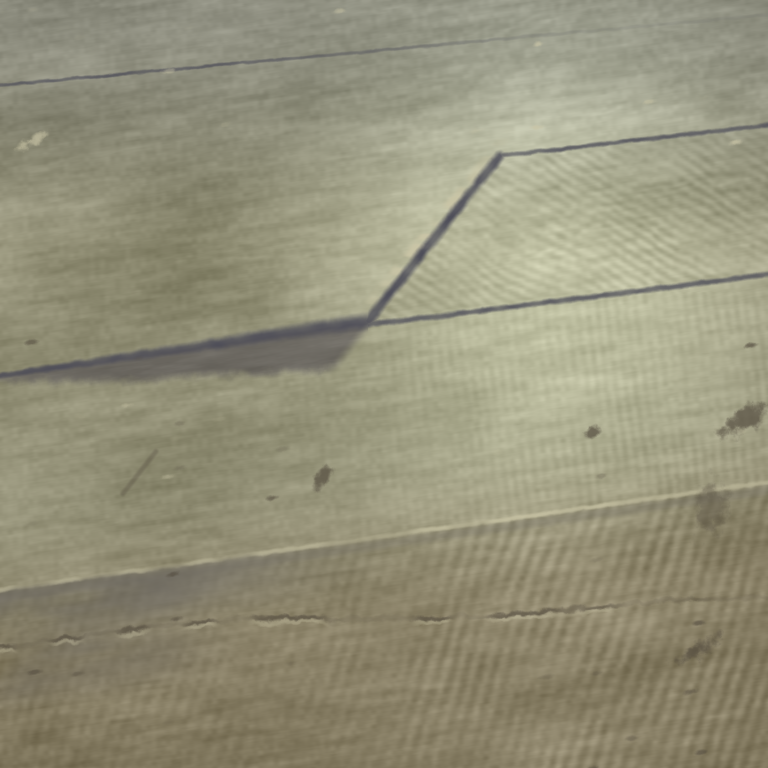
Reproduce this texture procedurally as a WebGL 2 fragment shader.

```glsl
#version 300 es
precision highp float;
// Weathered floorboards seen at a slant, with a soft sheen right of centre.
// Line distances split the boards; stretched noise gives grain and flecks.
uniform vec2 u_resolution;
out vec4 fragColor;

const vec3 BOTTOM_WOOD = vec3(0.53, 0.495, 0.395);
const vec3 MIDDLE_WOOD = vec3(0.565, 0.555, 0.455);
const vec3 TOP_WOOD = vec3(0.54, 0.54, 0.485);
const vec3 SHEEN = vec3(0.18, 0.195, 0.175);
const vec3 SEAM = vec3(0.29, 0.29, 0.34);
const vec3 SHADE = vec3(0.4, 0.385, 0.37);
const vec3 PALE = vec3(0.79, 0.77, 0.65);
const vec3 DENT = vec3(0.33, 0.30, 0.25);
const vec2 TOP_CORNER = vec2(0.651, 0.797);
const vec2 LOW_CORNER = vec2(0.479, 0.582);
const vec2 SHEEN_CENTER = vec2(0.71, 0.66);
const vec2 SHEEN_SIZE = vec2(0.27, 0.34);
const float BOARD_SLOPE = 0.14;
const float RIPPLE_GAIN = 0.027;

float hash(vec2 p) {
  p = fract(p * vec2(0.1031, 0.1137));
  p += dot(p, p.yx + 33.33);
  return fract((p.x + p.y) * p.x * 7.31);
}

float noise(vec2 p) {
  vec2 i = floor(p), f = fract(p);
  f = f * f * (3.0 - 2.0 * f);
  return mix(mix(hash(i), hash(i + vec2(1, 0)), f.x),
             mix(hash(i + vec2(0, 1)), hash(i + vec2(1, 1)), f.x), f.y);
}

// Layered noise, roughly centred on zero
float fbm(vec2 p) {
  float sum = -0.47, gain = 0.5;
  for (int i = 0; i < 4; i++) {
    sum += gain * noise(p);
    p = p * 2.03 + 17.1;
    gain *= 0.5;
  }
  return sum;
}

float segment(vec2 p, vec2 a, vec2 b) {
  vec2 d = b - a;
  return length(p - a - d * clamp(dot(p - a, d) / dot(d, d), 0.0, 1.0));
}

// Soft stroke of the given half width
float stroke(float d, float w) {
  return 1.0 - smoothstep(w * 0.2, w * 1.8, abs(d));
}

// Ragged tilted oval
float mark(vec2 p, vec2 center, vec2 size) {
  vec2 q = p - center;
  q.y -= q.x * 0.45;
  return 1.0 - smoothstep(0.3, 1.3, length(q / size) + 2.0 * fbm(p * 80.0));
}

// Random flecks of varied strength, at most one per cell
float flecks(vec2 p, float seed) {
  vec2 q = p * vec2(15, 21), id = floor(q) + seed;
  vec2 spot = vec2(hash(id + 3.7), hash(id + 9.2)) * 0.5 + 0.25;
  float d = length((fract(q) - spot) * vec2(1.0, 1.7)) + 0.15 * fbm(p * 120.0);
  return step(0.88, hash(id)) * hash(id + 5.1) * (1.0 - smoothstep(0.03, 0.17, d));
}

void main() {
  vec2 p = gl_FragCoord.xy / u_resolution;
  vec2 board = vec2(p.x, p.y - BOARD_SLOPE * p.x);
  float wobble = fbm(p * 70.0) * 0.004;

  // Signed distances to the board edges
  float ledge = board.y - 0.232 + wobble;
  float leftSeam = p.y - mix(0.511, LOW_CORNER.y, p.x / LOW_CORNER.x) + wobble;
  float butt = p.x - LOW_CORNER.x - (p.y - LOW_CORNER.y) * 0.8;
  float lower = 1.0 - smoothstep(-0.004, 0.004, ledge);
  float above = p.y - 0.577 - 0.125 * (p.x - LOW_CORNER.x);
  float below = TOP_CORNER.y + 0.115 * (p.x - TOP_CORNER.x) - p.y;
  float inset = smoothstep(0.0, 0.01, min(butt, min(above, below)));

  // Base tone and sheen
  vec3 color = mix(BOTTOM_WOOD, MIDDLE_WOOD, smoothstep(0.1, 0.35, board.y));
  color = mix(color, TOP_WOOD, smoothstep(0.65, 1.0, p.y));
  vec2 s = (p - SHEEN_CENTER) / SHEEN_SIZE;
  float glow = exp(-dot(s, s));
  color += SHEEN * glow * (1.0 - 0.4 * lower - 0.18 * inset);
  color -= 0.05 * smoothstep(0.75, 1.0, p.x) * (1.0 - smoothstep(0.1, 0.55, p.y));

  // Grain: stains, fibres and curled rings
  float stain = fbm(board * vec2(4, 11) + 5.0);
  float fibre = fbm(board * vec2(18, 110));
  float rings = sin(fbm(board * vec2(5, 12) + 2.0) * 60.0 + board.y * 70.0);
  color += 0.19 * stain + 0.12 * fibre + 0.04 * (noise(p * 150.0) - 0.5);
  color += 0.012 * rings * smoothstep(0.5, 0.7, p.y) * (0.4 + glow);

  // Ripples: steep on the lower boards, slanted on the inset one
  float warp = fbm(p * vec2(9, 6)) * 6.0;
  float right = smoothstep(0.3, 0.75, p.x);
  float fine = 0.4 * right * step(p.y, 0.62) * sin((p.x + 0.12 * p.y) * 480.0 + warp);
  float slant = 0.8 * sin((p.y + 0.55 * p.x) * 430.0 + warp * 2.0);
  float steep = (0.35 + 0.65 * right) * sin((p.x - 0.32 * p.y) * 330.0 + warp);
  float ripple = mix(mix(fine, slant, inset), steep, lower);
  color += RIPPLE_GAIN * ripple * (0.2 + 1.6 * noise(p * 22.0));

  // Smears at lower left, wedge shadow under the left seam
  float smear = stroke(board.y - 0.205, 0.03) * (1.0 - smoothstep(0.1, 0.55, p.x));
  smear += stroke(board.y - 0.125, 0.035) * (1.0 - smoothstep(0.0, 0.35, p.x));
  color = mix(color, SHADE, clamp(smear * (0.5 + 2.5 * stain), 0.0, 0.8) * lower);
  float rim = p.y - 0.5 - 0.055 * max(p.x - 0.15, 0.0) - 3.0 * wobble;
  float wedge = smoothstep(-0.006, 0.012, rim) * (1.0 - smoothstep(-0.004, 0.006, leftSeam));
  wedge *= 1.0 - smoothstep(-0.006, 0.016, butt);
  color = mix(color, SHADE + 0.1 * fibre, 0.85 * wedge);

  // Worn butt edge and dark seams
  float worn = stroke(butt + 0.014, 0.008) * stroke(p.y - 0.7, 0.085);
  color = mix(color, PALE, worn * smoothstep(0.2, 0.7, noise(p * vec2(40, 130))));
  float seams = 0.9 * stroke(leftSeam, 0.003 + 0.012 * p.x) * step(p.x, LOW_CORNER.x);
  seams = max(seams, stroke(segment(p, LOW_CORNER, TOP_CORNER) + wobble, 0.0055));
  seams = max(seams, 0.85 * stroke(below + wobble, 0.0027) * step(TOP_CORNER.x, p.x));
  seams = max(seams, 0.85 * stroke(above + wobble, 0.0033) * step(LOW_CORNER.x, p.x));
  float fade = mix(0.75, 0.1, smoothstep(0.2, 0.85, p.x));
  seams = max(seams, fade * stroke(p.y - 0.889 - 0.092 * p.x + wobble, 0.002));
  color = mix(color, SEAM, seams * (0.7 + 0.3 * noise(p * 60.0)));

  // Lit ledge and the crack below it
  float broken = smoothstep(0.25, 0.75, noise(vec2(p.x * 23.0, 4.0)));
  color = mix(color, SHADE, 0.25 * stroke(ledge + 0.01, 0.006));
  color = mix(color, PALE, stroke(ledge, 0.0028) * (0.2 + 0.3 * right + 0.3 * broken));
  float crack = p.y - 0.168 - 0.055 * p.x - 0.012 * sin(p.x * 9.0 - 1.2) * (1.0 - p.x) + 3.0 * wobble;
  color = mix(color, DENT, stroke(crack, 0.0028) * (0.15 + 0.5 * broken));
  color = mix(color, PALE, stroke(crack + 0.005, 0.0025) * 0.35 * broken);

  // Dents, a scratch and scattered flecks
  float dents = mark(p, vec2(0.97, 0.452), vec2(0.025, 0.015));
  dents = max(dents, 0.6 * mark(p, vec2(0.925, 0.338), vec2(0.021, 0.032)));
  dents = max(dents, mark(p, vec2(0.905, 0.154), vec2(0.028, 0.012)));
  dents = max(dents, mark(p, vec2(0.768, 0.435), vec2(0.011, 0.01)));
  dents = max(dents, mark(p, vec2(0.419, 0.378), vec2(0.01, 0.013)));
  dents = max(dents, 0.5 * stroke(segment(p, vec2(0.16, 0.357), vec2(0.203, 0.412)), 0.003));
  dents = max(dents, flecks(board, 21.0) * step(p.y, 0.58));
  color = mix(color, DENT, dents * 0.7);
  float chips = max(flecks(board, 60.0), mark(p, vec2(0.037, 0.814), vec2(0.018, 0.007)));
  color = mix(color, PALE, chips * 0.7 * smoothstep(0.2, 0.5, p.y));
  fragColor = vec4(clamp(color, 0.0, 1.0), 1.0);
}
```
